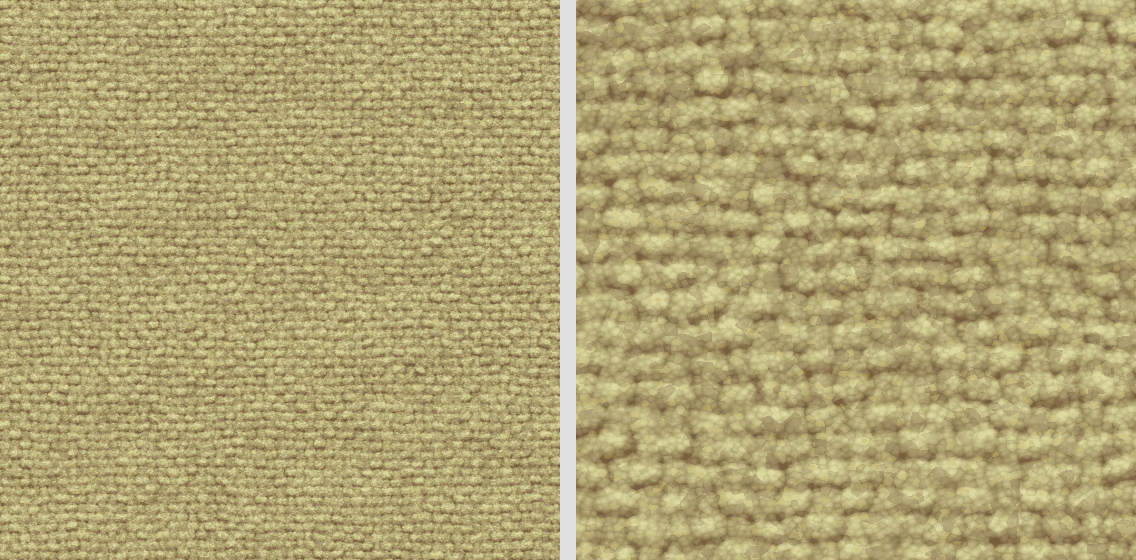
Left: the whole. Right: its middle third, enlarged.
Give the GLSL for this texture, as a WebGL 2 fragment shader.

```glsl
#version 300 es
precision highp float;

#define COLUMNS 57.0
#define ROWS 61.0
#define WEFT_SIZE vec2(0.80, 0.60)
#define WARP_SIZE vec2(0.52, 0.84)
#define JITTER 0.26
#define WOBBLE 0.24
#define LIGHT_STEP 0.18
#define RELIEF 0.50
#define LIGHTING 0.44
#define FIBRE_SCALE vec2(190.0, 250.0)
#define FIBRE_GRAIN 0.42
#define BASE_TONE 0.59

uniform vec2 u_resolution;
out vec4 fragColor;

const vec3 SHADOW = vec3(0.50, 0.41, 0.27);
const vec3 STRAW = vec3(0.68, 0.63, 0.43);
const vec3 HIGHLIGHT = vec3(0.83, 0.81, 0.59);
const vec3 GOLD_FLECK = vec3(0.74, 0.63, 0.31);
const vec3 BROWN_FLECK = vec3(0.62, 0.54, 0.41);

vec3 hash3(vec2 p) {
    vec3 q = fract(p.xyx * vec3(0.1031, 0.1030, 0.0973));
    q += dot(q, q.yxz + 33.33);
    return fract((q.xxy + q.yzz) * q.zyx);
}

// Slow irregularity from layered sines, roughly -1 to 1
float drift(vec2 p) {
    return 0.5 * sin(p.x * 9.0 + 2.5 * sin(p.y * 13.0))
         + 0.3 * sin(p.x * 31.0 - p.y * 17.0 + 1.7)
         + 0.2 * sin(p.x * 67.0 + p.y * 41.0);
}

// Cellular noise: x = distance to nearest point, y = its random value
vec2 cellular(vec2 p) {
    vec2 cell = floor(p);
    vec2 nearest = vec2(9.0, 0.0);
    for (int y = -1; y <= 1; y++)
    for (int x = -1; x <= 1; x++) {
        vec2 id = cell + vec2(x, y);
        vec3 rnd = hash3(id + 271.0);
        float d = length(id + rnd.xy - p);
        if (d < nearest.x) nearest = vec2(d, rnd.z);
    }
    return nearest;
}

// Plain weave: weft floats alternate with lower, taller warp knots
float weaveHeight(vec2 q) {
    vec2 cell = floor(q);
    float height = 0.0;
    for (int y = -1; y <= 1; y++)
    for (int x = -1; x <= 1; x++) {
        vec2 id = cell + vec2(x, y);
        vec3 rnd = hash3(id + 17.0);
        bool weftOnTop = mod(id.x + id.y, 2.0) < 0.5;
        vec2 size = weftOnTop ? WEFT_SIZE : WARP_SIZE;
        size *= 0.86 + 0.28 * rnd.z;
        vec2 d = q - id - 0.5 - JITTER * (rnd.xy - 0.5);
        d.y += (rnd.x - 0.5) * 0.4 * d.x;
        d /= size;
        d *= d;
        float profile = weftOnTop ? d.x * sqrt(d.x) + d.y : d.x + d.y;
        float top = weftOnTop ? 1.0 : 0.80;
        height = max(height, top * (0.88 + 0.24 * rnd.y) * (1.0 - profile));
    }
    return height;
}

void main() {
    vec2 uv = gl_FragCoord.xy / u_resolution.y;

    // Uneven thread paths
    vec2 q = uv * vec2(COLUMNS, ROWS);
    q += WOBBLE * vec2(drift(uv.yx + 3.1), drift(uv));

    // Relief lit from above, with a thin shadow beneath each float
    float height = weaveHeight(q);
    float above = weaveHeight(q + vec2(0.0, LIGHT_STEP));
    float below = weaveHeight(q - vec2(0.0, LIGHT_STEP));
    float tone = BASE_TONE + RELIEF * (height - 0.62) + LIGHTING * (below - above);
    tone -= 0.22 * smoothstep(0.20, 0.45, above - height);

    // Twisted fibres at two scales and slow wear
    vec2 twisted = vec2(uv.x + 0.6 * uv.y, uv.y - 0.4 * uv.x);
    vec2 fibre = cellular(twisted * FIBRE_SCALE);
    vec2 strand = cellular(vec2(uv.x - 0.5 * uv.y, uv.y + 0.3 * uv.x) * FIBRE_SCALE * 0.55);
    tone += FIBRE_GRAIN * (0.45 - fibre.x) + 0.34 * (fibre.y - 0.5);
    tone += 0.26 * (strand.y - 0.5);
    tone += 0.05 * drift(uv * vec2(0.5, 1.6) + 5.0);
    tone = clamp(tone, -0.1, 1.1);

    // Straw palette with a few golden and brown fibres
    vec3 color = tone < 0.55 ? mix(SHADOW, STRAW, tone / 0.55)
                             : mix(STRAW, HIGHLIGHT, (tone - 0.55) / 0.45);
    float core = smoothstep(0.65, 0.2, fibre.x);
    color = mix(color, GOLD_FLECK, 0.35 * core * smoothstep(0.86, 0.96, fibre.y));
    color = mix(color, BROWN_FLECK, 0.5 * core * smoothstep(0.25, 0.05, strand.y));
    fragColor = vec4(color, 1.0);
}
```
